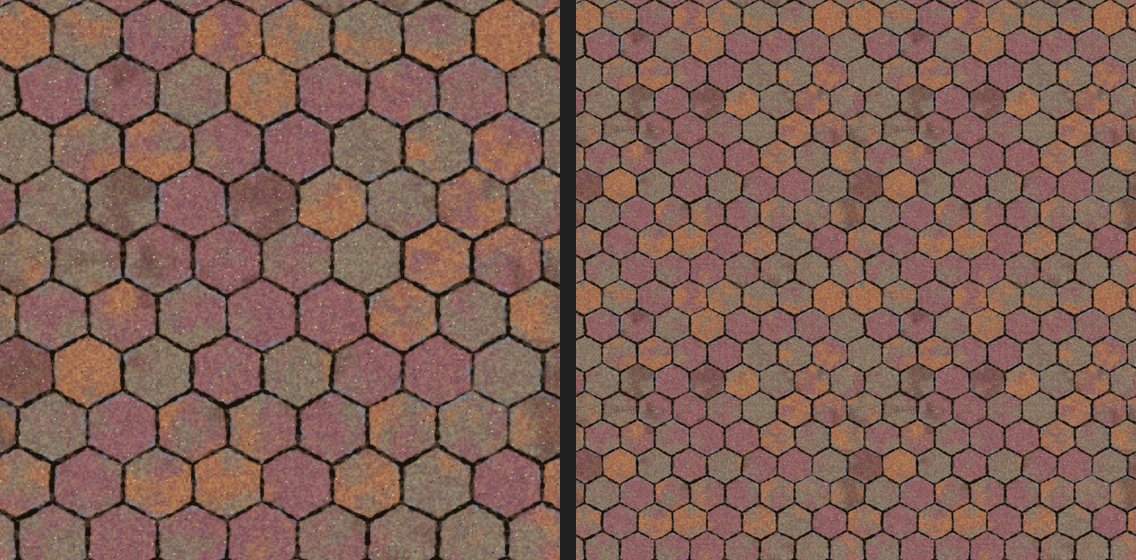
Left: one tile. Right: repeated 2 by 2.
Write a Shadertoy shader that draws this texture.

```glsl
// Weathered hexagonal clay pavers, 8 across and 10 rows, with dark gritty joints.
// The nearest centre of a staggered lattice gives each paver its id and edge distance;
// wrapped value noise adds clouded tints, grain, stone specks and ragged joints.

const vec2  GRID        = vec2(8.0, 10.0);   // pavers across, rows (even)
const float ROW_ORIGIN  = 0.37;              // height of first row centres, in rows
const float ROW_HEIGHT  = 0.8660254;         // row pitch over paver width
const float JOINT_MIN   = 0.011;             // half widths, in paver widths
const float JOINT_MAX   = 0.036;
const float JOINT_ROUGH = 0.034;
const float WARP        = 0.035;             // unevenness of laying
const float GRAIN       = 0.22;
const float TINT_GRAIN  = 0.10;
const float CLOUD_SCALE = 2.3;
const float SPECK_CELLS = 10.0;
const float NO_WRAP     = 4096.0;

const vec3 GREY_CLAY   = vec3(0.525, 0.455, 0.390);
const vec3 MAUVE_CLAY  = vec3(0.560, 0.380, 0.385);
const vec3 ORANGE_CLAY = vec3(0.650, 0.440, 0.320);
const vec3 STAIN       = vec3(0.420, 0.285, 0.250);
const vec3 BLUE_BLOOM  = vec3(0.480, 0.540, 0.620);
const vec3 PALE_STONE  = vec3(0.780, 0.700, 0.630);
const vec3 SOIL_DARK   = vec3(0.090, 0.068, 0.035);
const vec3 SOIL_LIGHT  = vec3(0.270, 0.205, 0.140);

vec3 hash3(vec2 p) {
    vec3 q = fract(p.xyx * vec3(0.1031, 0.1030, 0.0973));
    q += dot(q, q.yxz + 33.33);
    return fract((q.xxy + q.yzz) * q.zyx);
}

// Three independent value noises, repeating every "period" cells
vec3 noise3(vec2 p, float period) {
    vec2 i = floor(p), f = fract(p);
    f = f * f * (3.0 - 2.0 * f);
    vec2 a = mod(i, period), b = mod(i + 1.0, period);
    return mix(mix(hash3(a), hash3(vec2(b.x, a.y)), f.x),
               mix(hash3(vec2(a.x, b.y)), hash3(b), f.x), f.y);
}

vec3 clouds(vec2 p) {
    vec3 sum = vec3(0.0);
    float weight = 0.5;
    for (int k = 0; k < 4; k++) {
        sum += weight * noise3(p, NO_WRAP);
        p = p * 2.03 + 17.0;
        weight *= 0.5;
    }
    return sum / 0.9375;
}

// Nearest paver: local position in xy, wrapped id in zw
vec4 paver(vec2 p) {
    vec4 best = vec4(9.0);
    float firstRow = floor(p.y - ROW_ORIGIN);
    for (int k = 0; k < 2; k++) {
        float row = firstRow + float(k);
        float x = p.x - 0.75 + 0.5 * mod(row, 2.0);
        float column = floor(x + 0.5);
        vec2 local = vec2(x - column, (p.y - ROW_ORIGIN - row) * ROW_HEIGHT);
        if (dot(local, local) < dot(best.xy, best.xy))
            best = vec4(local, mod(vec2(column, row), GRID));
    }
    return best;
}

float hexEdge(vec2 p) {
    p = abs(p);
    return 0.5 - max(p.x, dot(p, vec2(0.5, 0.8660254)));
}

// Sparse round dots, one candidate per jittered cell
float specks(vec2 p, float density, float soft) {
    vec3 h = hash3(floor(p));
    float radius = 0.07 + 0.09 * fract(h.z * 57.0);
    float dist = length(fract(p) - 0.2 - 0.6 * h.xy);
    return step(h.z, density) * (1.0 - smoothstep(radius - soft, radius + soft, dist));
}

vec3 clayColour(vec2 local, vec2 id, float edge, float pixel) {
    vec3 tint = hash3(id + 11.0);
    vec2 p = local + 20.0 + floor(hash3(id + 47.0).xy * 90.0);
    vec3 cloud = clouds(p * CLOUD_SCALE);
    vec3 blend = 0.6 * cloud + 0.4 * tint;

    vec3 colour = mix(GREY_CLAY, MAUVE_CLAY, smoothstep(0.39, 0.63, blend.x));
    colour = mix(colour, ORANGE_CLAY, smoothstep(0.50, 0.73, blend.y));
    colour = mix(colour, STAIN, 0.6 * smoothstep(0.62, 0.80, blend.z));

    // Bluish bloom along parts of the rim
    float rim = 1.0 - smoothstep(0.02, 0.12, edge);
    float patchy = smoothstep(0.52, 0.72, clouds(p * 3.1 + 61.0).z);
    colour = mix(colour, BLUE_BLOOM, 0.6 * rim * patchy);

    // Pale stones and dark pits
    float soft = pixel * SPECK_CELLS * 0.6;
    colour = mix(colour, PALE_STONE, 0.75 * specks(p * SPECK_CELLS, 0.16, soft));
    return mix(colour, STAIN * 0.7, 0.6 * specks(p * SPECK_CELLS + 0.5, 0.12, soft));
}

void mainImage(out vec4 fragColor, in vec2 fragCoord) {
    vec2 uv = fragCoord / iResolution.xy;
    float pixel = GRID.x / iResolution.x;

    // Lattice, slightly warped
    vec4 cell = paver(uv * GRID + WARP * (noise3(uv * 22.0, 22.0).xy - 0.5));
    float edge = hexEdge(cell.xy);

    // Ragged joint of changing width
    vec3 rough = noise3(uv * 128.0, 128.0);
    vec3 grain = noise3(uv * 288.0, 288.0) - 0.5;
    float halfWidth = mix(JOINT_MIN, JOINT_MAX, noise3(uv * 18.0, 18.0).z);
    float ragged = edge + JOINT_ROUGH * (rough.x - 0.5) + 0.012 * grain.x;
    float cover = smoothstep(halfWidth - pixel, halfWidth + pixel, ragged);

    // Clay surface with grain and a worn, darker rim
    vec3 clay = clayColour(cell.xy, cell.zw, edge, pixel);
    clay *= 1.0 + GRAIN * grain.y + 0.12 * (rough.z - 0.5);
    clay += TINT_GRAIN * (grain - dot(grain, vec3(1.0 / 3.0)));
    clay *= mix(0.74, 1.0, smoothstep(0.0, 0.035, ragged - halfWidth));

    // Soil in the joint
    vec3 soil = mix(SOIL_DARK, SOIL_LIGHT, smoothstep(0.45, 0.9, rough.y + 0.6 * grain.z));

    fragColor = vec4(mix(soil, clay, cover), 1.0);
}
```
